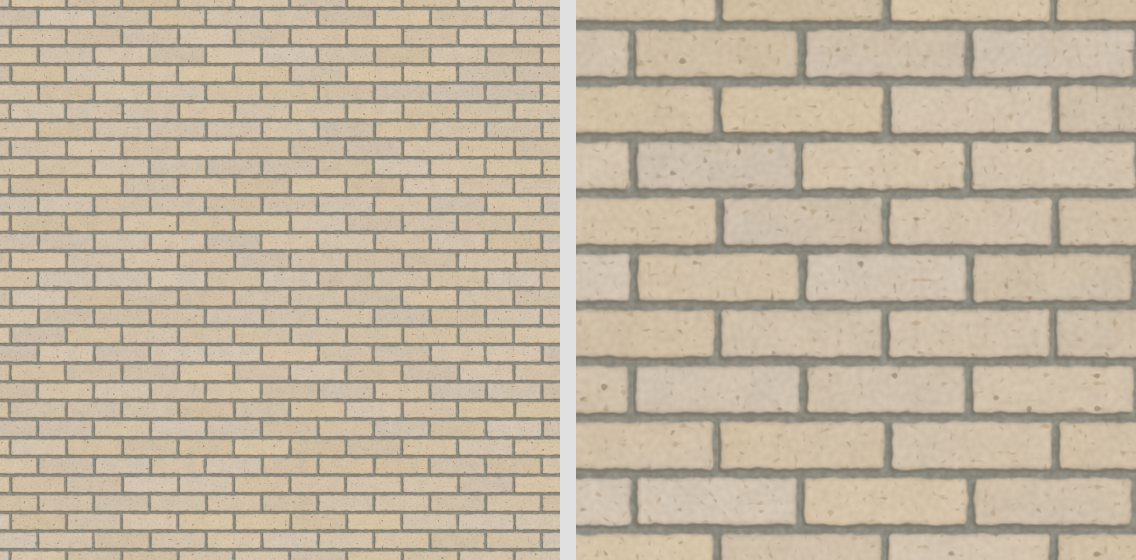
Left, the full canvas; right, a detail of the centre.
Write a Shadertoy shader that draws this texture.

```glsl
// Pale sandy brick wall in running bond: 10 bricks across, 30 courses up.
// Each brick is a rounded box with wobbly edges, its own tint and fine specks;
// grey mortar between them is shaded by the bricks, lit from the upper right.

float hash(vec2 p) {
    vec3 q = fract(p.xyx * vec3(0.1031, 0.1030, 0.0973));
    q += dot(q, q.yzx + 33.33);
    return fract((q.x + q.y) * q.z);
}

vec2 gradient(vec2 cell) {
    float angle = 6.2832 * hash(cell);
    return vec2(cos(angle), sin(angle));
}

// Gradient noise, roughly -0.7 to 0.7
float noise(vec2 p) {
    vec2 i = floor(p), f = p - i;
    vec2 u = f * f * f * (f * (f * 6.0 - 15.0) + 10.0);
    vec2 e = vec2(1.0, 0.0);
    float low = mix(dot(gradient(i), f), dot(gradient(i + e), f - e), u.x);
    float high = mix(dot(gradient(i + e.yx), f - e.yx), dot(gradient(i + 1.0), f - 1.0), u.x);
    return mix(low, high, u.y);
}

float roundedBox(vec2 p, vec2 halfSize, float radius) {
    vec2 d = abs(p) - halfSize + radius;
    return length(max(d, 0.0)) + min(max(d.x, d.y), 0.0) - radius;
}

// Sideways shift of the upright joint to the left of a brick
float jointShift(vec2 id) {
    return 0.08 * (hash(vec2(mod(id.x, 10.0), id.y) + 71.0) - 0.5);
}

void mainImage(out vec4 fragColor, in vec2 fragCoord) {
    // One unit is the height of a course; a brick is three units long
    vec2 p = 30.0 * fragCoord / iResolution.y;
    float pixel = 30.0 / iResolution.y;

    // Brick cell: alternate courses are shifted by about half a brick
    float course = floor(p.y + 0.453);
    float along = p.x / 3.0 - (mod(course, 2.0) < 0.5 ? 0.18 : 0.675);
    vec2 id = vec2(floor(along), mod(course, 30.0));
    vec2 local = vec2(3.0 * fract(along), fract(p.y + 0.453)) - vec2(1.5, 0.5);
    id.x = mod(id.x, 10.0);

    // Outline between the two shifted joints
    float left = jointShift(id), right = jointShift(id + vec2(1.0, 0.0));
    local.x -= 0.5 * (left + right);
    vec2 halfSize = vec2(1.426 + 0.5 * (right - left), 0.414);
    float wobble = 0.035 * noise(p * 2.3) + 0.025 * noise(p * 6.0 + 19.0);
    float edge = roundedBox(local, halfSize, 0.07) + wobble;
    float shade = roundedBox(local + vec2(0.05), halfSize, 0.07) + wobble;

    // Mortar: grainy grey, brown where a brick shades it
    vec3 mortar = vec3(0.555, 0.548, 0.505) + 0.06 * noise(p * 5.0 + 7.0) + 0.05 * noise(p * 11.0);
    mortar = mix(mortar, vec3(0.46, 0.44, 0.385), 0.9 * smoothstep(0.06, -0.06, shade));

    // Brick body: sandy to pinkish pale, with cloudy patches
    float pale = hash(id + 3.0) + 0.25 * mod(course, 2.0) - 0.15;
    pale += 0.5 * noise(p * vec2(0.5, 0.9) + 17.0 * hash(id));
    vec3 brick = mix(vec3(0.825, 0.755, 0.645), vec3(0.815, 0.76, 0.69), clamp(pale, 0.0, 1.0));
    brick *= 1.0 + 0.035 * (hash(id + 40.0) - 0.5);
    brick += 0.02 * noise(p * 1.7) + 0.035 * noise(p * 8.0 + 31.0);

    // Fine brown specks and a few darker pits
    float speck = smoothstep(0.28, 0.6, noise(p * 6.5 + 50.0));
    float pit = smoothstep(0.4, 0.6, noise(p * 5.0 + 90.0));
    brick = mix(brick, vec3(0.66, 0.55, 0.41), 0.4 * speck);
    brick = mix(brick, vec3(0.50, 0.43, 0.34), 0.5 * pit);

    // Worn rim
    brick *= 1.0 - 0.07 * smoothstep(-0.09, 0.0, edge);

    float soft = max(0.7 * pixel, 0.03);
    vec3 color = mix(mortar, brick, smoothstep(soft, -soft, edge));
    fragColor = vec4(color, 1.0);
}
```
